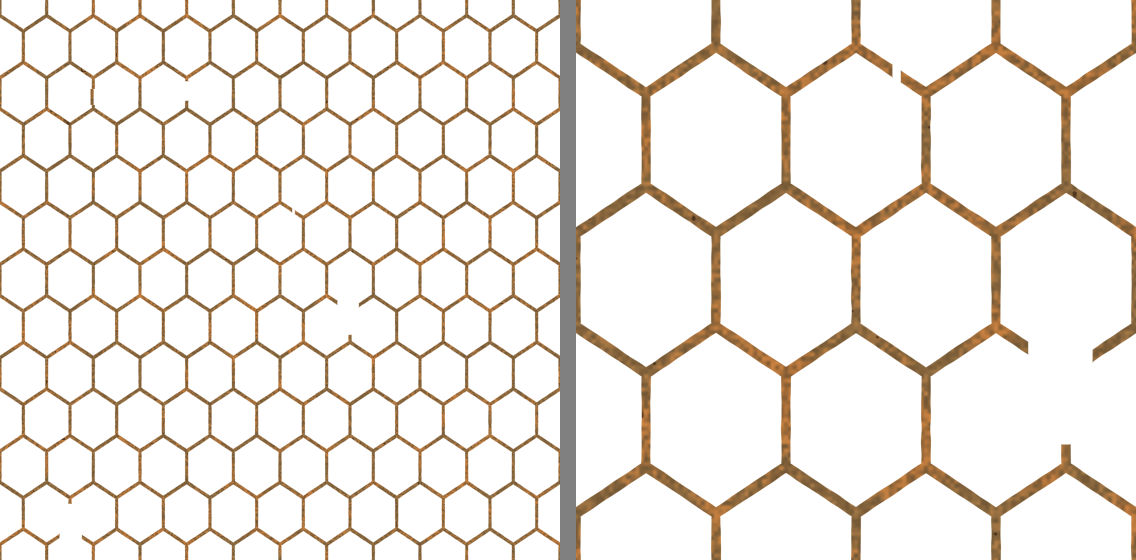
Left: the whole. Right: its middle third, enlarged.
Write a WebGL 1 fragment shader that draws this pattern.

```glsl
precision highp float;

uniform vec2 u_resolution;

// Lengths are in repeats: the canvas is REPEATS wide and high.
const float REPEATS = 12.0;
const float WALL_HALF_WIDTH = 0.033;
const float SLANT_HALF_WIDTH = 0.037;
const float EDGE_WOBBLE = 0.006;
const float JOG_SHIFT = 0.028;
const float JOG_SHARE = 0.04;
const float TONE_CELLS = 36.0;
const float FLECK_CELLS = 128.0;
const float GRAIN_CELLS = 384.0;
const vec3 PAPER = vec3(1.0);
const vec3 BROWN = vec3(0.53, 0.40, 0.24);
const vec3 RUST = vec3(0.68, 0.44, 0.22);
const vec3 FLECK = vec3(0.20, 0.12, 0.06);

// Broken places: centre, half size
const vec4 WALL_BREAK = vec4(4.00, 10.05, 0.14, 0.21);
const vec4 UPPER_BREAK = vec4(7.46, 5.20, 0.23, 0.375);
const vec4 LOWER_BREAK = vec4(1.516, 0.83, 0.24, 0.375);
const vec4 SLIT_BREAK = vec4(6.29, 7.49, 0.03, 0.10);

float hash(vec2 p) {
  vec3 q = fract(p.xyx * 0.1031);
  q += dot(q, q.yzx + 33.33);
  return fract((q.x + q.y) * q.z);
}

// Value noise that wraps after `period` cells
float wrapNoise(vec2 uv, float period) {
  vec2 p = uv * period;
  vec2 cell = floor(p);
  vec2 f = fract(p);
  f = f * f * (3.0 - 2.0 * f);
  vec2 lo = mod(cell, period);
  vec2 hi = mod(cell + 1.0, period);
  return mix(mix(hash(lo), hash(vec2(hi.x, lo.y)), f.x),
             mix(hash(vec2(lo.x, hi.y)), hash(hi), f.x), f.y);
}

float segmentDistance(vec2 p, vec2 a, vec2 b) {
  vec2 ab = b - a;
  return length(p - a - ab * clamp(dot(p - a, ab) / dot(ab, ab), 0.0, 1.0));
}

// Signed distance to the outline of the stretched hexagon net
float netDistance(vec2 p) {
  float row = floor(p.y + 0.5);
  float x = p.x - 0.5 * mod(row, 2.0);
  float column = floor(x + 0.5);
  vec2 local = vec2(x - column, p.y - row);

  // A few upright walls have a stretch knocked sideways
  float roll = hash(mod(vec2(column, row), REPEATS) + 7.0);
  float jogged = step(1.0 - JOG_SHARE, roll) * step(-0.25, local.y) * step(local.y, 0.1);
  local.x += JOG_SHIFT * jogged;

  vec2 q = abs(local);
  vec2 joint = vec2(0.0, 1.0 / 3.0);
  float wall = segmentDistance(q, vec2(0.0), joint) - WALL_HALF_WIDTH;
  float slant = segmentDistance(q, joint, vec2(0.5, 2.0 / 3.0)) - SLANT_HALF_WIDTH;
  return min(wall, slant);
}

// Signed distance to a broken box, wrapped around the canvas
float breakDistance(vec2 p, vec4 box) {
  vec2 offset = (fract((p - box.xy) / REPEATS + 0.5) - 0.5) * REPEATS;
  vec2 d = abs(offset) - box.zw;
  return max(d.x, d.y);
}

void main() {
  vec2 uv = gl_FragCoord.xy / u_resolution;
  vec2 p = uv * REPEATS;
  float pixel = REPEATS / min(u_resolution.x, u_resolution.y);

  float tone = wrapNoise(uv, TONE_CELLS);
  float fleckNoise = wrapNoise(uv + 0.37, FLECK_CELLS);
  float grain = wrapNoise(uv, GRAIN_CELLS);

  // Net with slightly rough edges, minus the broken places
  float net = netDistance(p) + EDGE_WOBBLE * (fleckNoise - 0.5);
  float gap = min(min(breakDistance(p, WALL_BREAK), breakDistance(p, UPPER_BREAK)),
                  min(breakDistance(p, LOWER_BREAK), breakDistance(p, SLIT_BREAK)));
  float shape = max(net, -gap);
  float coverage = 1.0 - smoothstep(-0.75 * pixel, 0.75 * pixel, shape);

  // Patchy rust, fine grain and rare dark flecks
  float rust = smoothstep(0.35, 0.95, 0.65 * tone + 0.45 * grain);
  vec3 color = mix(BROWN, RUST, rust);
  color *= 0.84 + 0.32 * grain;
  color = mix(color, FLECK, 0.7 * smoothstep(0.93, 0.99, fleckNoise));

  gl_FragColor = vec4(mix(PAPER, color, coverage), 1.0);
}
```
